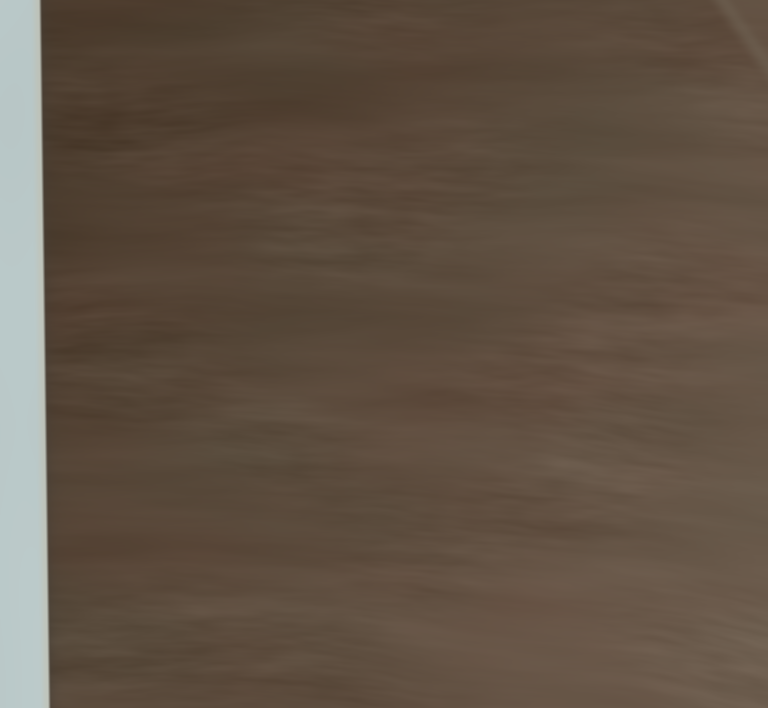
This texture is drawn by a WebGL 1 fragment shader. Its source:

```glsl
precision highp float;

uniform vec2 u_resolution;

#define WOOD_DARK vec3(0.280, 0.220, 0.163)
#define WOOD_LIGHT vec3(0.432, 0.364, 0.306)
#define STRIP_COLOR vec3(0.728, 0.785, 0.785)
#define STRIP_RIM vec3(0.745, 0.765, 0.730)
#define SHADOW_COLOR vec3(0.270, 0.245, 0.215)
#define GLARE_COLOR vec3(0.430, 0.380, 0.320)
#define BAND_STRENGTH 0.055
#define STREAK_STRENGTH 0.050
#define FIBER_STRENGTH 0.018
#define TINT_STRENGTH 0.022
#define EDGE_SOFTNESS 0.0025

vec2 gradientAt(vec2 cell) {
  vec3 h = fract(cell.xyx * vec3(0.1031, 0.1030, 0.0973));
  h += dot(h, h.yzx + 33.33);
  float angle = 6.2832 * fract((h.x + h.y) * h.z);
  return vec2(cos(angle), sin(angle));
}

float gradientNoise(vec2 p) {
  vec2 i = floor(p);
  vec2 f = p - i;
  vec2 w = f * f * f * (f * (f * 6.0 - 15.0) + 10.0);
  vec2 e = vec2(1.0, 0.0);
  float a = dot(gradientAt(i), f);
  float b = dot(gradientAt(i + e.xy), f - e.xy);
  float c = dot(gradientAt(i + e.yx), f - e.yx);
  float d = dot(gradientAt(i + e.xx), f - e.xx);
  return mix(mix(a, b, w.x), mix(c, d, w.x), w.y);
}

float fbm(vec2 p) {
  float sum = 0.0;
  float amplitude = 0.6;
  for (int octave = 0; octave < 4; octave++) {
    sum += amplitude * gradientNoise(p);
    p = p * vec2(1.9, 2.1) + vec2(17.3, 9.1);
    amplitude *= 0.5;
  }
  return sum;
}

vec3 woodColor(vec2 uv, vec2 p) {
  // Broad light falling off toward the upper left
  float light = 0.60 * uv.x + 0.40 * (1.0 - uv.y);
  vec3 color = mix(WOOD_DARK, WOOD_LIGHT, light);

  // Nearly level grain that dips toward the lower right
  vec2 grain = p;
  grain.y += 0.09 * uv.x * uv.x * (1.0 - uv.y);
  grain.y += 0.012 * gradientNoise(p * vec2(4.0, 6.0));
  float bands = fbm(grain * vec2(1.6, 13.0) + 4.7);
  float streaks = fbm(grain * vec2(5.0, 34.0) + 21.4);
  float fibers = gradientNoise(grain * vec2(22.0, 120.0) + 8.2);

  // Streaks come and go in soft patches
  float patches = smoothstep(-0.35, 0.40, gradientNoise(p * vec2(3.0, 6.0) + 31.0));
  float tone = BAND_STRENGTH * bands;
  tone += STREAK_STRENGTH * streaks * (0.3 + 0.7 * patches);
  tone += FIBER_STRENGTH * fibers * patches;

  // Slow drift between reddish and olive brown
  float tint = TINT_STRENGTH * fbm(p * vec2(2.2, 4.5) + 13.0);
  return color + tone + tint * vec3(1.0, -0.5, -0.3);
}

void main() {
  vec2 uv = gl_FragCoord.xy / u_resolution;
  vec2 p = gl_FragCoord.xy / u_resolution.y;
  float soft = max(EDGE_SOFTNESS, 0.75 / u_resolution.x);
  vec3 color = woodColor(uv, p);

  // Faint diagonal glare in the upper right corner
  float glareDistance = uv.x - mix(1.0, 0.93, (uv.y - 0.89) / 0.11);
  float glare = smoothstep(-0.012, 0.006, glareDistance);
  float glareLine = exp(-pow((glareDistance - 0.012) / 0.010, 2.0));
  color = mix(color, GLARE_COLOR, glare * 0.30 + glareLine * 0.35);

  // Pale leaning strip, with a thin shadow on the wood beside it
  float edge = uv.x - mix(0.0645, 0.0525, uv.y);
  float shadow = exp(-max(edge, 0.0) / 0.008);
  color = mix(color, SHADOW_COLOR, 0.6 * shadow);
  vec3 strip = mix(STRIP_COLOR, STRIP_RIM, smoothstep(-0.014, -0.002, edge));
  strip += 0.015 * gradientNoise(p * vec2(9.0, 3.0));
  color = mix(strip, color, smoothstep(-soft, soft, edge));

  gl_FragColor = vec4(color, 1.0);
}
```
